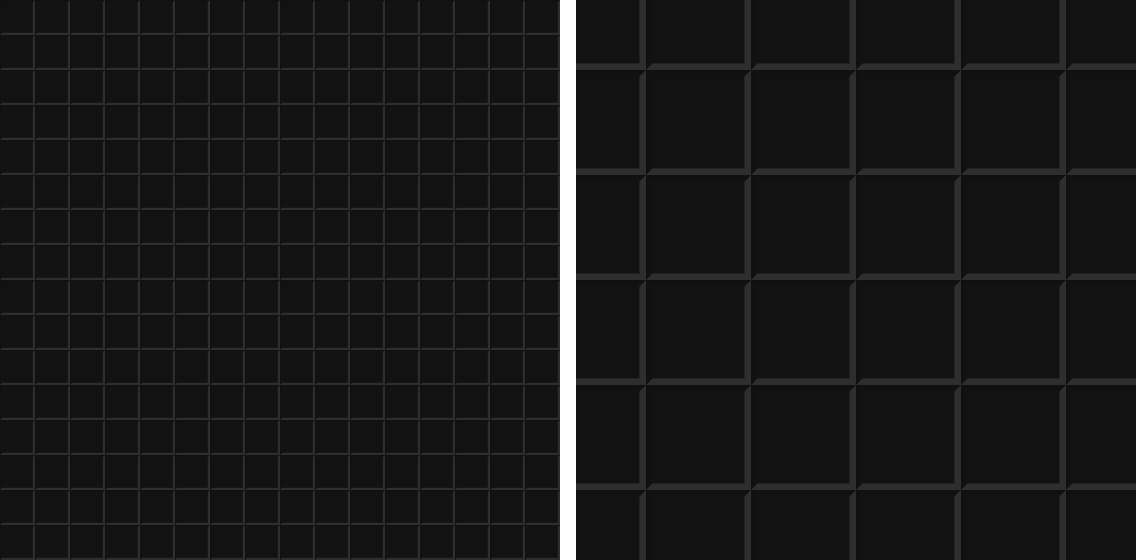
Left: the whole. Right: its middle third, enlarged.
Write a Shadertoy shader that draws this pattern.

```glsl
// Coverage of the region where a signed distance is positive
float coverage(float distance, float pixel) {
    return clamp(distance / pixel + 0.5, 0.0, 1.0);
}

void mainImage(out vec4 fragColor, in vec2 fragCoord) {
    // Sixteen square tiles each way
    vec2 cell = fract(fragCoord / iResolution.xy * 16.0);
    float pixel = 16.0 / min(iResolution.x, iResolution.y);
    float bevel = 2.0 / 32.0;

    // Distance to the light edges (right, bottom) and the dark ones (left, top)
    float lightEdge = min(1.0 - cell.x, cell.y);
    float darkEdge = min(cell.x, 1.0 - cell.y);

    // Bevel strips meet in diagonal mitres at two corners
    float mitre = coverage((darkEdge - lightEdge) * 0.7071, pixel);
    float lightStrip = coverage(bevel - lightEdge, pixel) * coverage(lightEdge, pixel) * mitre;
    float darkStrip = coverage(bevel * 0.5 - darkEdge, pixel) * (1.0 - mitre);

    vec3 color = mix(vec3(0.07), vec3(0.063), darkStrip);
    color = mix(color, vec3(0.18), lightStrip);
    fragColor = vec4(color, 1.0);
}
```
